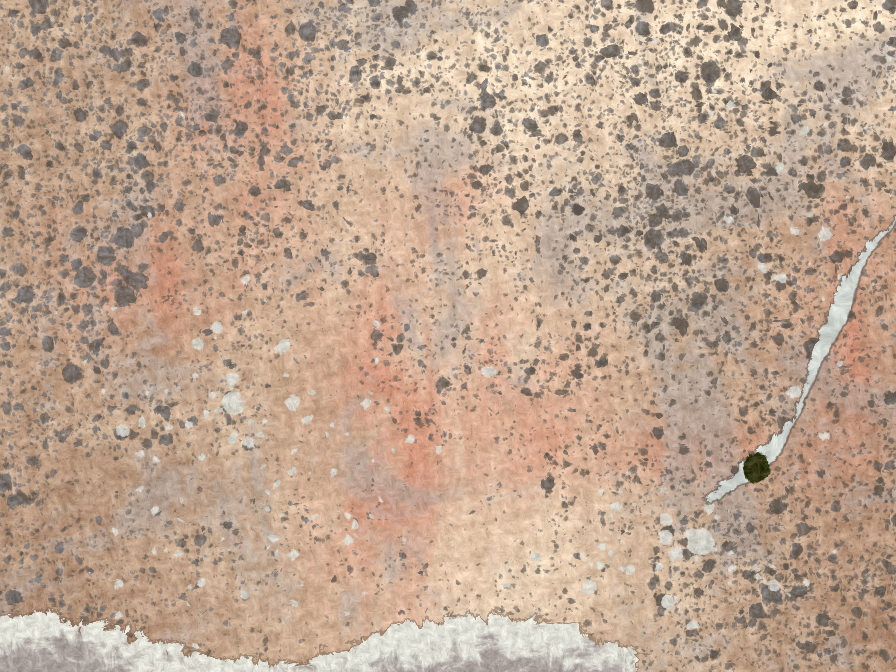
Write a Shadertoy shader that draws this texture.

```glsl
// Sunlit peach rock face with dark lichen, pale spots, a crack and a chalky lower crust.

vec4 hash4(vec2 p) {
    vec4 q = fract(p.xyxy * vec4(.1031, .1030, .0973, .1099));
    q += dot(q, q.wzxy + 33.33);
    return fract((q.xxyz + q.yzzw) * q.zywx);
}

// Layered, folded sines: roughly -0.8 to 0.8
float mottle(vec2 p) {
    float sum = 0., amp = .5;
    for (int i = 0; i < 5; i++) {
        p = mat2(.8, .6, -.6, .8) * p * 1.8 + 1.7;
        p += .6 * sin(p.yx * 1.1 + vec2(.4, 2.));
        sum += amp * sin(p.x + sin(p.y * 1.3)) * cos(p.y * .9 - .5 * sin(p.x));
        amp *= .68;
    }
    return sum;
}

// Soft elliptical region
float region(vec2 p, vec2 center, vec2 size) {
    vec2 q = (p - center) / size;
    return exp(-dot(q, q));
}

// Antialiased mask of a signed distance
float cover(float d) {
    float soft = max(.0016, .8 / iResolution.y);
    return smoothstep(soft, -soft, d);
}

// Cellular distance to scattered round spots; share sets how many cells are filled
float spots(vec2 p, float cells, float share, float seed) {
    vec2 q = p * cells, id = floor(q);
    float d = 2.;
    for (int j = -1; j <= 1; j++)
    for (int i = -1; i <= 1; i++) {
        vec2 cell = id + vec2(i, j);
        vec4 h = hash4(cell + seed);
        float grown = smoothstep(0., .25, share - h.w);
        float radius = mix(-.25, .15 + .32 * h.z * h.z, grown);
        d = min(d, length(q - cell - .15 - .7 * h.xy) - radius);
    }
    return d / cells;
}

float segment(vec2 p, vec2 a, vec2 b) {
    vec2 ab = b - a;
    return length(p - a - ab * clamp(dot(p - a, ab) / dot(ab, ab), 0., 1.));
}

void mainImage(out vec4 fragColor, in vec2 fragCoord) {
    vec2 p = fragCoord / iResolution.y;
    p.x += .5 * (4. / 3. - iResolution.x / iResolution.y);

    float broad = mottle(p * 3.);
    float medium = mottle(p * 13. + 4.);
    float fine = mottle(p * 48. + 9.);
    float grain = mottle(p * 120. + 2.);
    vec2 rough = p + .0045 * vec2(fine, mottle(p * 55. + 20.));

    // Sunlight and base stone
    float light = .22 + .6 * region(p, vec2(.72, .68), vec2(.32, .55))
        + .75 * region(p, vec2(1.2, .98), vec2(.32, .2))
        + .35 * region(p, vec2(.75, .12), vec2(.35, .2))
        - .3 * region(p, vec2(0., .1), vec2(.3, .25))
        - .3 * region(p, vec2(1.33, .1), vec2(.35, .3));
    light += .16 * broad + .2 * medium + .16 * fine;
    vec3 color = mix(vec3(.72, .59, .49), vec3(.97, .88, .77), clamp(light, -.4, 1.1));

    // Iron-red stains, drawn out downwards
    float red = region(p, vec2(.56, .3), vec2(.09, .26))
        + .8 * region(p, vec2(.75, .42), vec2(.13, .14))
        + .7 * region(p, vec2(.66, .7), vec2(.08, .06))
        + .7 * region(p, vec2(.36, .8), vec2(.1, .2))
        + .6 * region(p, vec2(.2, .58), vec2(.14, .1))
        + .6 * region(p, vec2(1.02, .32), vec2(.25, .05))
        + .7 * region(p, vec2(1.26, .5), vec2(.1, .2));
    red *= .6 + .6 * mottle(p * vec2(16., 6.)) + .25 * fine;
    color = mix(color, vec3(.82, .54, .44), clamp(red, 0., .75));

    // Grey weathering veil
    float veil = smoothstep(-.1, .6, mottle(p * 7. + 31.) + .3 * fine
        + .35 * region(p, vec2(1.05, .6), vec2(.22, .4)) - .15);
    color = mix(color, vec3(.68, .64, .62), .55 * veil);
    color += .075 * grain + .04 * fine;

    // Dark lichen in four sizes, growing in clusters
    float growth = .24 + .3 * medium + .2 * broad
        + .28 * region(p, vec2(.2, .85), vec2(.35, .3))
        + .38 * region(p, vec2(1., .7), vec2(.25, .35))
        + .25 * region(p, vec2(0., .5), vec2(.15, .4))
        + .25 * region(p, vec2(1.2, .12), vec2(.25, .2))
        - .12 * region(p, vec2(.7, .2), vec2(.35, .25));
    float cells = 30.;
    for (int i = 0; i < 4; i++) {
        float layer = float(i);
        float mask = cover(spots(rough, cells, growth + .07 * layer - .04, 17. * layer));
        vec3 lichen = mix(vec3(.35, .32, .29), vec3(.50, .50, .52),
            clamp(.45 + .5 * fine + .5 * grain - .3 * p.x + .2 * broad, 0., 1.));
        color = mix(color, lichen, mask * (.82 - .08 * layer));
        cells *= 1.65;
    }

    // Pale spots
    float pale = .04 + .12 * medium
        + .32 * region(p, vec2(.38, .32), vec2(.25, .28))
        + .3 * region(p, vec2(.98, .16), vec2(.2, .12))
        + .15 * region(p, vec2(1.2, .7), vec2(.2, .3));
    float chalk = max(cover(spots(rough, 19., pale, 71.)),
        cover(spots(rough, 42., pale + .08, 93.)));
    color = mix(color, vec3(.85, .85, .82) + .1 * grain, .85 * chalk);

    // Branching crack, filled with chalk and edged with shadow
    vec2 bends[6] = vec2[6](vec2(1.35, .69), vec2(1.285, .62), vec2(1.215, .46),
        vec2(1.19, .39), vec2(1.15, .33), vec2(1.05, .25));
    float crack = 1.;
    for (int i = 0; i < 5; i++)
        crack = min(crack, segment(rough + .008 * medium, bends[i], bends[i + 1]));
    float fill = .003 + .012 * region(p, vec2(1.24, .53), vec2(.07, .08))
        + .012 * region(p, vec2(1.13, .3), vec2(.07, .05)) + .004 * fine;
    color = mix(color, vec3(.40, .36, .34), .7 * cover(crack - fill - .003));
    color = mix(color, vec3(.80, .82, .80) + .12 * fine, cover(crack - fill));

    // Chalky crust along the foot
    float edge = .048 + .032 * cos(p.x * 9. - .4) + .018 * medium + .01 * fine;
    float crust = rough.y - edge;
    crust = max(crust, p.x - .94 + .05 * medium);
    float shelf = cover(crust);
    vec3 foot = mix(vec3(.66, .62, .60), vec3(.88, .88, .84),
        smoothstep(-.15, .15, crust * 5. + .22 + .3 * medium + .25 * fine));
    color = mix(color, vec3(.45, .36, .29), .5 * cover(crust - .005));
    color = mix(color, foot + .1 * grain, shelf);

    // Moss cushion
    float moss = length((rough - vec2(1.126, .303)) * vec2(1.1, .9)) - .02;
    color = mix(color, vec3(.20, .21, .08) + .12 * grain, cover(moss));

    fragColor = vec4(clamp(color, 0., 1.), 1.);
}
```
